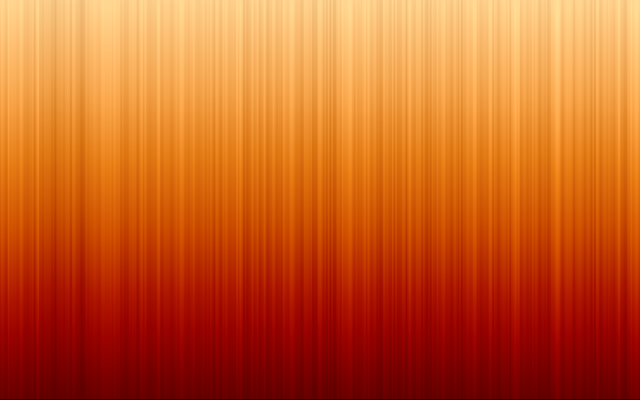
This background is drawn by a Shadertoy shader. Its source:

```glsl
// Warm vertical gradient, from dark red below to pale apricot above,
// brushed with fine vertical streaks. The streaks are layered 1D noise that
// shifts the gradient up or down and slightly changes its brightness.

#define FINE_STREAKS 370.0   // cells across the canvas width
#define MEDIUM_STREAKS 150.0
#define BROAD_STREAKS 24.0
#define STREAK_SHIFT 0.085   // gradient displacement, in canvas heights
#define STREAK_LIGHT 0.075   // relative brightness change
#define GLINT_X 0.212        // one brighter streak on the left
#define GLINT_WIDTH 0.0022
#define BASE_LINE 0.004      // height of the dark lower edge

const int STOPS = 9;
const float stopHeight[STOPS] = float[](
    0.0, 0.075, 0.18, 0.265, 0.44, 0.605, 0.77, 0.925, 1.0);
const vec3 stopColor[STOPS] = vec3[](
    vec3(0.39, 0.00, 0.00), vec3(0.48, 0.00, 0.00), vec3(0.60, 0.01, 0.00),
    vec3(0.67, 0.08, 0.00), vec3(0.80, 0.31, 0.00), vec3(0.89, 0.48, 0.08),
    vec3(0.96, 0.64, 0.29), vec3(0.99, 0.76, 0.47), vec3(1.00, 0.82, 0.55));

float hash(float n) {
    return fract(sin(n * 12.9898 + 4.137) * 43758.5453);
}

// Smooth 1D noise in the range -1 to 1
float noise(float x) {
    float cell = floor(x);
    float t = smoothstep(0.0, 1.0, x - cell);
    return 2.0 * mix(hash(cell), hash(cell + 1.0), t) - 1.0;
}

// Fine, medium and broad streaks, plus the bright glint
float streaks(float x) {
    float fine = noise(x * FINE_STREAKS);
    float medium = noise(x * MEDIUM_STREAKS + 517.0);
    float broad = noise(x * BROAD_STREAKS + 931.0);
    float offset = (x - GLINT_X) / GLINT_WIDTH;
    float glint = exp(-offset * offset);
    return 0.42 * fine + 0.30 * medium + 0.18 * broad + 0.5 * glint;
}

// Piecewise linear blend through the colour stops
vec3 gradient(float y) {
    vec3 color = stopColor[0];
    for (int i = 1; i < STOPS; i++) {
        float span = stopHeight[i] - stopHeight[i - 1];
        float t = clamp((y - stopHeight[i - 1]) / span, 0.0, 1.0);
        color = mix(color, stopColor[i], t);
    }
    return color;
}

void mainImage(out vec4 fragColor, in vec2 fragCoord) {
    vec2 uv = fragCoord / iResolution.xy;
    float streak = streaks(uv.x);

    // Streaks displace the gradient, less so near the upper and lower edges
    float reach = mix(0.5, 1.0, smoothstep(0.0, 0.3, uv.y));
    reach *= mix(1.0, 0.65, smoothstep(0.7, 1.0, uv.y));
    vec3 color = gradient(uv.y + STREAK_SHIFT * streak * reach);
    color *= 1.0 + STREAK_LIGHT * streak;

    // Dark lower edge
    color *= mix(0.55, 1.0, smoothstep(0.0, BASE_LINE, uv.y));
    fragColor = vec4(clamp(color, 0.0, 1.0), 1.0);
}
```
